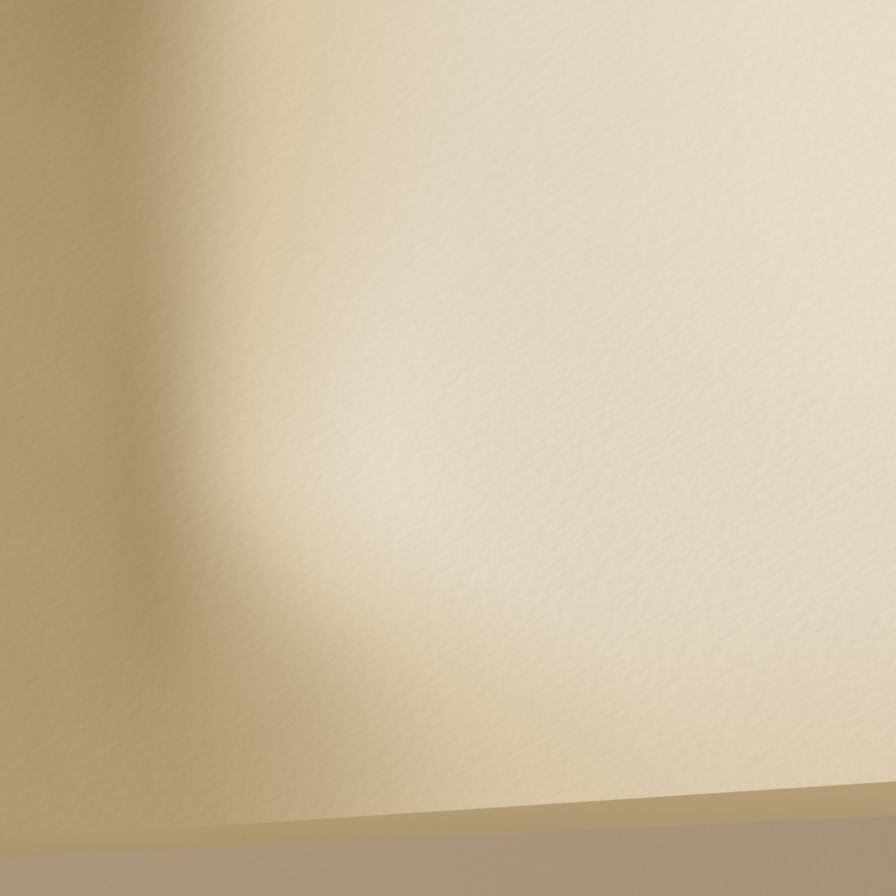
A three.js fragment shader for this texture:

```glsl
varying vec2 vUv;

vec2 hash2(vec2 cell) {
  vec3 q = fract(cell.xyx * vec3(0.1031, 0.1030, 0.0973));
  q += dot(q, q.yzx + 33.33);
  return fract((q.xx + q.yz) * q.zy);
}

// Distance to the nearest scattered cell centre
float cellular(vec2 p) {
  vec2 base = floor(p);
  vec2 local = fract(p);
  float nearest = 2.0;
  for (int j = -1; j <= 1; j++) {
    for (int i = -1; i <= 1; i++) {
      vec2 offset = vec2(float(i), float(j));
      vec2 delta = offset + hash2(base + offset) - local;
      nearest = min(nearest, dot(delta, delta));
    }
  }
  return sqrt(nearest);
}

float layeredSines(vec2 p) {
  float sum = 0.0;
  float weight = 0.5;
  for (int i = 0; i < 4; i++) {
    sum += weight * sin(p.x + 1.7 * sin(p.y * 0.8)) * sin(p.y + 1.3 * sin(p.x * 0.7));
    p = mat2(1.5, 1.1, -1.1, 1.5) * p + 2.3;
    weight *= 0.55;
  }
  return sum;
}

// Sidelit relief: difference between two nearby heights
float emboss(vec2 p, vec2 towardLight) {
  return cellular(p + towardLight) - cellular(p - towardLight);
}

float glow(vec2 p, vec2 center, vec2 radius) {
  vec2 d = (p - center) / radius;
  return exp(-dot(d, d));
}

float grain(vec2 p) {
  vec2 warped = p + 0.006 * vec2(layeredSines(p * 17.0), layeredSines(p * 21.0 + 4.0));
  vec2 slanted = mat2(0.88, -0.48, 0.48, 0.88) * warped;
  float coarse = emboss(slanted * vec2(65.0, 110.0), vec2(-0.12, 0.22));
  float fine = emboss(slanted * vec2(150.0, 190.0), vec2(-0.15, 0.2));
  return 0.6 * coarse + 0.4 * fine;
}

vec3 wallColor(vec2 p) {
  // Curved boundary of the shadow, softer at both ends
  float low = 1.0 - smoothstep(0.1, 0.5, p.y);
  float high = smoothstep(0.5, 1.0, p.y);
  float edge = 0.212 + 0.19 * low + 0.008 * high;
  float softness = 0.085 + 0.12 * low + 0.025 * high;
  float d = p.x - edge + 0.006 * layeredSines(p * 9.0);
  float lit = smoothstep(-softness, softness, d);

  // Shade, deepest just before the boundary
  vec3 shade = mix(vec3(0.69, 0.595, 0.445), vec3(0.715, 0.62, 0.47), low * smoothstep(0.0, 0.3, p.x));
  shade -= 0.035 * glow(p, vec2(0.17, 0.48), vec2(0.06, 0.3));
  shade -= 0.05 * glow(p, vec2(0.12, 1.05), vec2(0.13, 0.2));

  // Light, warm beside the shadow and paler to the right
  vec3 warm = vec3(0.835, 0.765, 0.635);
  vec3 pale = vec3(0.885, 0.835, 0.75);
  float spread = smoothstep(0.0, 0.24 + 0.25 * low + 0.12 * high, d);
  float lowFade = 1.0 - smoothstep(0.08, 0.36, p.y);
  vec3 light = mix(warm, pale, spread * (1.0 - 0.55 * lowFade));
  light += vec3(0.025, 0.025, 0.03) * smoothstep(0.5, 1.0, p.x) * smoothstep(0.2, 0.8, p.y);
  light += vec3(0.015, 0.02, 0.03) * glow(p, vec2(0.4, 0.47), vec2(0.15, 0.2));

  vec3 color = mix(shade, light, lit);
  float ridges = 0.018 + 0.012 * glow(p, vec2(0.72, 0.42), vec2(0.3, 0.25));
  color += ridges * grain(p);
  color += 0.007 * layeredSines(p * 14.0) * (1.0 - 0.6 * lit);
  return color;
}

float below(float y, float line) {
  return 1.0 - smoothstep(line - 0.0012, line + 0.0012, y);
}

void main() {
  vec2 p = vUv;
  float speckle = cellular(p * 210.0) - 0.5;
  float stripTop = mix(0.0625, 0.128, p.x);
  float floorTop = mix(0.043, 0.09, p.x);

  // Slanted strip and floor below the wall
  vec3 strip = mix(vec3(0.68, 0.585, 0.43), vec3(0.7, 0.61, 0.46), p.x);
  strip += 0.015 * smoothstep(floorTop, stripTop, p.y) - 0.008 + 0.008 * speckle;
  vec3 ground = mix(vec3(0.67, 0.59, 0.485), vec3(0.655, 0.575, 0.475), p.x);
  ground += 0.01 * speckle;

  vec3 color = wallColor(p);
  color = mix(color, strip, below(p.y, stripTop));
  color = mix(color, ground, below(p.y, floorTop));
  gl_FragColor = vec4(color, 1.0);
}
```
